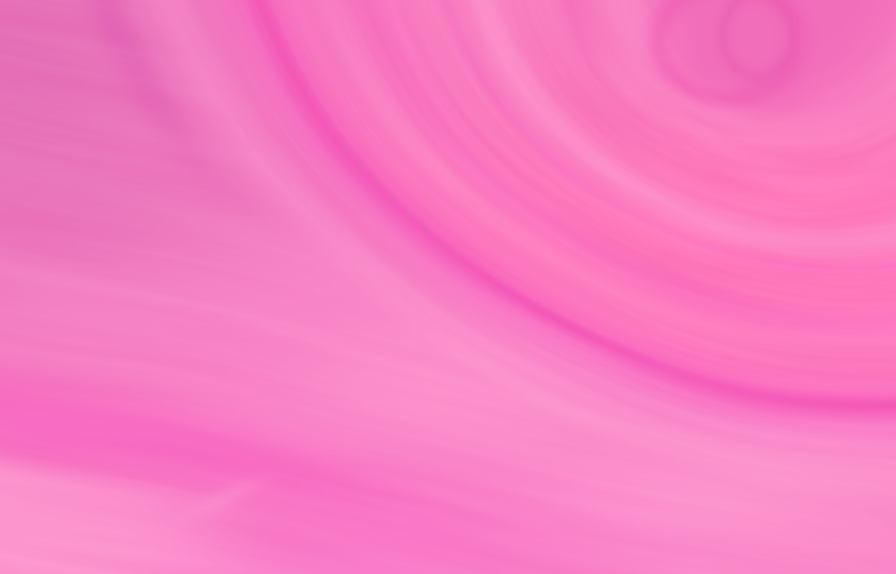
A Shadertoy shader for this background:

```glsl
// Marbled pink paint: a swirl at the upper right and soft flowing folds below.
// A warped polar radius lays out the swirl bands; gaussian glows tint regions,
// and value noise stretched along each flow draws the fine streaks.

const vec3 PALE = vec3(0.99, 0.59, 0.81);
const vec3 ROSE = vec3(0.975, 0.51, 0.77);
const vec3 HOT = vec3(0.97, 0.36, 0.75);
const vec3 MAUVE = vec3(0.89, 0.43, 0.71);
const vec3 SALMON = vec3(1.0, 0.47, 0.73);

float hash(vec2 p) {
    vec3 h = fract(vec3(p.xyx) * 0.1031);
    h += dot(h, h.yzx + 33.33);
    return fract((h.x + h.y) * h.z);
}

float noise(vec2 p) {
    vec2 i = floor(p), f = fract(p);
    f = f * f * (3.0 - 2.0 * f);
    return mix(mix(hash(i), hash(i + vec2(1, 0)), f.x),
               mix(hash(i + vec2(0, 1)), hash(i + vec2(1, 1)), f.x), f.y);
}

// Layered streaks: x runs along the flow, y across it; result near -0.5..0.5
float streaks(vec2 flow) {
    float sum = 0.0, gain = 0.5;
    for (int i = 0; i < 4; i++) {
        sum += gain * (noise(flow) - 0.5);
        flow = flow * vec2(1.4, 2.0) + 17.3;
        gain *= 0.6;
    }
    return sum;
}

float band(float x, float centre, float width) {
    float d = (x - centre) / width;
    return exp(-d * d);
}

float glow(vec2 p, vec2 centre, vec2 size) {
    vec2 d = (p - centre) / size;
    return exp(-dot(d, d));
}

void mainImage(out vec4 fragColor, in vec2 fragCoord) {
    vec2 uv = fragCoord / iResolution.xy;
    vec2 p = uv * vec2(1.561, 1.0);

    // Swirl coordinates: bend is the angle from the nearest point of each fold
    vec2 q = p - vec2(1.311, 0.929);
    vec2 axis = vec2(-0.375, -0.927);
    float r = length(q);
    float bend = atan(axis.x * q.y - axis.y * q.x, dot(axis, q));
    float s = r / (1.0 + 0.29 * bend * bend * smoothstep(0.0, 0.25, r));
    s += 0.012 * (noise(p * 4.0) - 0.5) * smoothstep(0.1, 0.3, s);
    float inside = 1.0 - smoothstep(0.56, 0.62, s);

    // Lower flow coordinate, falling gently to the right
    float t = p.y + 0.22 * p.x + 0.03 * (noise(p * 3.0 + 5.0) - 0.5);

    // Broad regions outside the swirl
    vec3 col = ROSE;
    col = mix(col, MAUVE, 0.9 * glow(p, vec2(0.0, 0.9), vec2(0.42, 0.42)));
    col = mix(col, MAUVE, 0.3 * glow(p, vec2(0.25, 0.6), vec2(0.3, 0.15)));
    col = mix(col, PALE, 0.3 * glow(p, vec2(0.25, 0.47), vec2(0.28, 0.09)));
    col = mix(col, PALE, 0.65 * glow(p, vec2(0.8, 0.33), vec2(0.35, 0.14)));
    col = mix(col, PALE, 0.8 * glow(p, vec2(1.3, 0.15), vec2(0.4, 0.13)));
    col = mix(col, vec3(0.98, 0.48, 0.81), 0.6 * glow(p, vec2(0.6, 0.0), vec2(0.4, 0.13)));

    // Lower magenta fold and the pale pool beneath it
    float fold = band(t, 0.285, 0.075) * (1.0 - smoothstep(0.2, 1.3, p.x));
    col = mix(col, HOT, 0.65 * fold);
    float pool = (1.0 - smoothstep(0.18, 0.225, t)) * (1.0 - smoothstep(0.2, 0.5, p.x));
    col = mix(col, PALE, 0.75 * pool);
    float wisp = band(p.y - 0.45 * p.x, -0.045, 0.018) * band(p.x, 0.38, 0.07);
    col = mix(col, PALE, 0.5 * wisp);

    // Upper left folds that trail the swirl
    float upper = smoothstep(0.55, 0.95, p.y);
    col = mix(col, vec3(0.88, 0.36, 0.70), 0.6 * upper * band(s, 0.775, 0.03));
    col = mix(col, PALE, 0.3 * band(s, 0.7, 0.035));

    // Swirl interior, mauve toward the eye
    vec3 swirl = mix(SALMON, vec3(0.965, 0.49, 0.75), 0.8 * upper);
    swirl = mix(swirl, ROSE, 0.4 * band(s, 0.5, 0.08));
    swirl = mix(swirl, PALE, 0.3 * band(s, 0.15, 0.03));
    swirl = mix(swirl, PALE, 0.65 * band(s, 0.325, 0.03));
    swirl = mix(swirl, HOT, 0.3 * band(s, 0.366, 0.009));
    swirl = mix(swirl, HOT, 0.28 * band(s, 0.455, 0.025));
    swirl = mix(swirl, vec3(0.94, 0.43, 0.73), 1.0 - smoothstep(0.07, 0.15, s));
    col = mix(col, swirl, inside);

    // Main dark crease: sharp line with a softer skirt on each side
    col = mix(col, HOT, 0.55 * band(s, 0.595, 0.045));
    col = mix(col, vec3(0.95, 0.32, 0.71), 0.6 * band(s, 0.589, 0.011));

    // Rings of the eye
    float ring = length(q * vec2(0.82, 1.0) + vec2(0.035, 0.0));
    col = mix(col, vec3(0.94, 0.35, 0.70), 0.5 * band(ring, 0.1, 0.017));
    float core = length((q - vec2(0.01, 0.01)) * vec2(1.0, 0.85));
    col = mix(col, vec3(0.92, 0.36, 0.69), 0.5 * band(core, 0.062, 0.011));

    // Fine streaks follow the swirl above and the slanted flow below
    float curved = streaks(vec2(bend * 1.3, s * 32.0)) * smoothstep(0.04, 0.2, s);
    float slanted = streaks(vec2(p.x * 2.5, t * 22.0));
    float grain = mix(curved, 0.7 * slanted, smoothstep(0.62, 0.82, s));
    col += grain * vec3(0.025, 0.10, 0.055);

    fragColor = vec4(clamp(col, 0.0, 1.0), 1.0);
}
```
